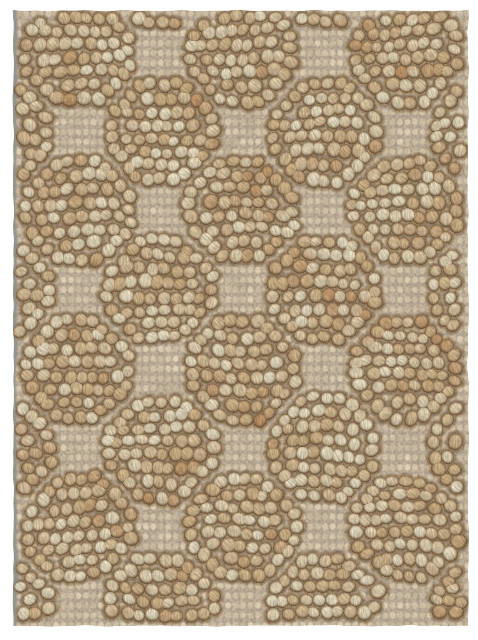
Write a WebGL 1 fragment shader that draws this texture.

```glsl
precision highp float;
// Hand-woven wool rug: staggered, rounded hexagons of plump yarn loops over a
// pale flat weave. Each hexagon is a ring of loops around horizontal rows;
// the highest loop at each point is shaded as a small streaked dome.
uniform vec2 u_resolution;

const vec2 CANVAS = vec2(35.8, 48.0);      // canvas size, in loop rows
const vec2 RUG_MIN = vec2(1.0, 1.06);
const vec2 RUG_MAX = vec2(35.06, 47.2);
const vec2 PITCH = vec2(12.25, 11.9);      // spacing of one hexagon lattice
const vec2 FIRST_HEX = vec2(5.87, 44.1);
const float RING_COUNT = 25.0;
const float TAU = 6.28319;

const vec3 CREAM = vec3(0.83, 0.79, 0.69);
const vec3 TAN = vec3(0.74, 0.64, 0.49);
const vec3 RUST = vec3(0.67, 0.49, 0.33);
const vec3 DEEP = vec3(0.42, 0.32, 0.21);
const vec3 LINEN = vec3(0.71, 0.65, 0.57);
const vec3 STITCH = vec3(0.86, 0.80, 0.68);
const vec3 EDGE_GREY = vec3(0.56, 0.56, 0.56);

float hash(vec2 p) {
  return fract(sin(dot(p, vec2(127.1, 311.7))) * 4375.85);
}

vec2 hash2(vec2 p) {
  return vec2(hash(p), hash(p + 37.3));
}

float gradDot(vec2 cell, vec2 corner, vec2 f) {
  float a = TAU * hash(cell + corner);
  return dot(vec2(cos(a), sin(a)), f - corner);
}

// Gradient noise, roughly -0.7 to 0.7
float noise(vec2 p) {
  vec2 i = floor(p), f = p - i;
  vec2 s = f * f * (3.0 - 2.0 * f);
  float low = mix(gradDot(i, vec2(0.0), f), gradDot(i, vec2(1.0, 0.0), f), s.x);
  float high = mix(gradDot(i, vec2(0.0, 1.0), f), gradDot(i, vec2(1.0), f), s.x);
  return mix(low, high, s.y);
}

// Equals 1 on the outline of a blunt hexagon
float hexGauge(vec2 q) {
  q = abs(q);
  return max(max(q.x / 4.37, q.y / 4.1), dot(q, vec2(0.72, 0.70)) / 4.05);
}

// Signed distance to a box, negative inside
float boxDist(vec2 p, vec2 lo, vec2 hi) {
  vec2 d = max(lo - p, p - hi);
  return max(d.x, d.y);
}

// One loop: (height, seed, local x, local y); height is below 0 outside
vec4 loopDome(vec2 q, vec2 center, vec2 id) {
  vec2 r = hash2(id);
  vec2 d = q - center - (r - 0.5) * 0.26;
  float a = (hash(id + 5.1) - 0.5) * 1.1;
  d = mat2(cos(a), -sin(a), sin(a), cos(a)) * d;
  d /= mix(vec2(0.50, 0.46), vec2(0.60, 0.55), r.yx);
  return vec4(1.0 - dot(d, d) + 0.12 * (r.x - 0.5), hash(id + 9.7), d);
}

vec4 higher(vec4 a, vec4 b) {
  return b.x > a.x ? b : a;
}

// Highest loop of the nearest hexagon in one rectangular lattice
vec4 hexLoops(vec2 p, vec2 origin) {
  vec2 hexId = floor((p - origin) / PITCH + 0.5);
  vec2 center = origin + hexId * PITCH;
  vec2 q = p - center;
  vec2 seed = hexId * 31.0 + origin;
  vec4 best = vec4(-9.0, 0.0, 0.0, 0.0);
  // Outline ring
  float slot = floor(atan(q.y, q.x + 0.0001) / TAU * RING_COUNT + 0.5);
  for (int i = -1; i <= 1; i++) {
    float k = mod(slot + float(i), RING_COUNT);
    float a = k * TAU / RING_COUNT;
    vec2 dir = vec2(cos(a), sin(a));
    vec2 c = dir / hexGauge(dir) * 0.88;
    if (boxDist(center + c, RUG_MIN, RUG_MAX) < -0.5)
      best = higher(best, loopDome(q, c, seed + vec2(k, 17.0)));
  }
  // Inner rows
  for (int j = -1; j <= 1; j++) {
    float row = floor(q.y) + float(j);
    float shift = 0.5 * mod(row, 2.0) + 0.3 * hash(seed + row);
    for (int i = -1; i <= 1; i++) {
      float col = floor(q.x / 0.93 - shift) + float(i);
      vec2 c = vec2((col + 0.5 + shift) * 0.93, row + 0.5);
      if (hexGauge(c) < 0.73 && boxDist(center + c, RUG_MIN, RUG_MAX) < -0.5)
        best = higher(best, loopDome(q, c, seed + vec2(col, row)));
    }
  }
  return best;
}

// Flat weave with rows of pale stitches
vec3 weaveColor(vec2 p) {
  vec2 g = p / vec2(0.56, 0.74);
  vec2 id = floor(g), f = g - id - 0.5;
  float dotMask = 1.0 - smoothstep(0.22, 0.48, length(f * vec2(0.9, 1.1)));
  vec3 ground = LINEN * (1.0 + 0.16 * noise(p * 5.0) + 0.07 * noise(p * 1.3));
  return mix(ground, STITCH + 0.10 * (hash(id) - 0.5), dotMask * (0.45 + 0.45 * hash(id + 3.0)));
}

// Yarn tint, strands and rounded shading of one loop
vec3 yarnColor(vec4 dome, float warmth) {
  vec3 tint = mix(CREAM, TAN, clamp(dome.y * 1.1 + warmth * 0.7, 0.0, 1.0));
  float rusty = smoothstep(0.5, 1.1, fract(dome.y * 13.7) * 0.75 + warmth);
  tint = mix(tint, RUST, rusty * 0.75);
  float strands = noise(vec2(dome.z * 4.5 + dome.w * 1.5, dome.w * 1.1) + dome.y * 90.0);
  tint *= 1.0 + 0.22 * strands + 0.09 * dome.w;
  return mix(DEEP, tint, smoothstep(-0.15, 0.75, dome.x + 0.12 * dome.w));
}

void main() {
  vec2 p = gl_FragCoord.xy / u_resolution * CANVAS;
  float pixel = CANVAS.y / u_resolution.y;

  // Hand-made wobble of the hexagons
  vec2 bent = p + 0.5 * vec2(noise(p * 0.19), noise(p * 0.19 + 40.0));
  vec4 dome = higher(hexLoops(bent, FIRST_HEX), hexLoops(bent, FIRST_HEX + 0.5 * PITCH));

  // Weave, darkened beside the loops
  float nearLoop = smoothstep(-1.6, 0.0, dome.x);
  vec3 color = weaveColor(p) * mix(vec3(1.0), vec3(0.76, 0.70, 0.62), nearLoop);
  float sideStrip = 1.0 - smoothstep(0.15, 0.4, p.x - RUG_MIN.x + 0.25 * noise(p * 0.4));
  color = mix(color, EDGE_GREY, sideStrip * 0.8);

  // Loops with drifting warm patches
  float warmth = 0.55 * noise(p * vec2(0.13, 0.24) + 8.0) + 0.3 * noise(p * 0.5);
  float cover = smoothstep(-pixel, pixel, dome.x);
  color = mix(color, yarnColor(dome, warmth), cover);
  color *= 1.0 + 0.08 * noise(p * 7.0);

  // White surround
  float edge = boxDist(p, RUG_MIN, RUG_MAX) + 0.12 * noise(p * 0.7);
  color = mix(color, vec3(1.0), smoothstep(-0.5 * pixel, 0.5 * pixel, edge));
  gl_FragColor = vec4(color, 1.0);
}
```
